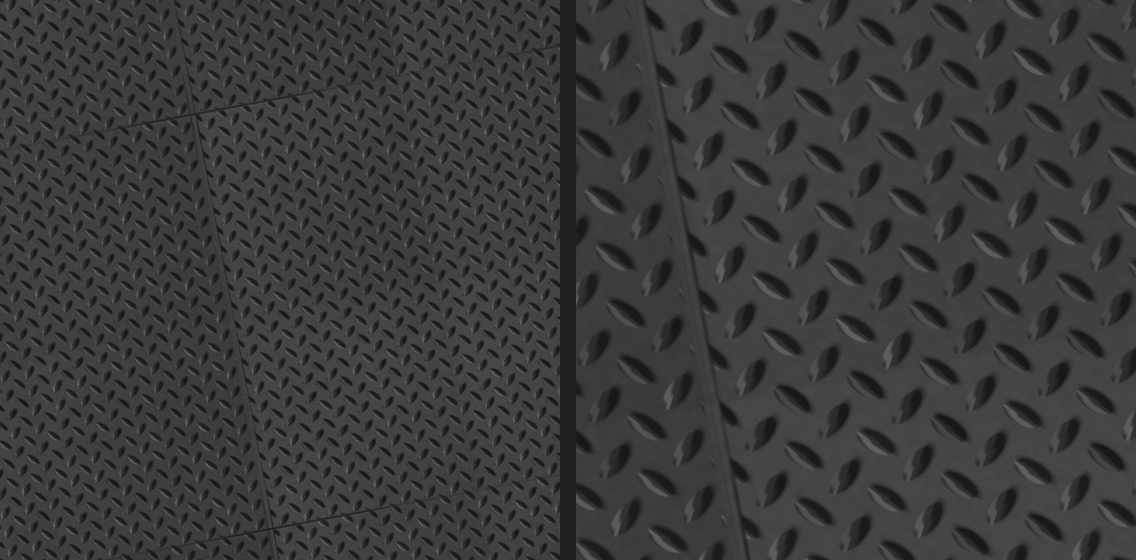
Left: the whole. Right: its middle third, enlarged.
This texture is drawn by a Shadertoy shader. Its source:

```glsl
// Dark rubber floor of square tiles, tilted a little, embossed with oval lugs.
// Two interleaved lattices carry lugs of opposite slant, lit from the lower left;
// seams, soft shade panels of half a tile and noise give the wear.
#define TILT 0.185
#define TILE 0.753
#define SEAM_CROSSING vec2(0.345, 0.7956)
#define LUGS_PER_TILE vec2(17.0, 22.0)
#define LUG_SIZE vec2(0.0123, 0.0057)
#define LUG_SLANT 0.73
#define LIGHT_DIR vec2(-0.96, -0.28)
#define PLATE_COLOR vec3(0.252, 0.250, 0.249)
#define LUG_COLOR vec3(0.185, 0.178, 0.177)
#define SHADOW_COLOR vec3(0.105, 0.098, 0.099)
#define SHINE_COLOR vec3(0.350, 0.348, 0.340)

float hash(vec2 p) {
    return fract(sin(dot(p, vec2(127.1, 311.7))) * 43758.5453);
}

float noise(vec2 p) {
    vec2 i = floor(p), f = fract(p);
    f = f * f * (3.0 - 2.0 * f);
    return mix(mix(hash(i), hash(i + vec2(1, 0)), f.x),
               mix(hash(i + vec2(0, 1)), hash(i + vec2(1, 1)), f.x), f.y);
}

vec2 rotate(vec2 p, float angle) {
    float c = cos(angle), s = sin(angle);
    return vec2(c * p.x + s * p.y, c * p.y - s * p.x);
}

// Smooth band of the given half width around zero
float band(float d, float halfWidth, float soft) {
    return 1.0 - smoothstep(halfWidth - soft, halfWidth + soft, abs(d));
}

// Plate tone: panels of half a tile, each fading to the right, plus grain
vec3 plate(vec2 pos) {
    vec2 panel = pos / (0.5 * TILE);
    vec2 inside = fract(panel);
    float tone = 0.030 * (hash(floor(panel) + 4.0) - 0.5);
    tone += 0.026 * (0.5 - inside.x) * smoothstep(0.0, 0.05, inside.x);
    tone += 0.030 * (noise(pos * 4.0 + 7.0) - 0.5);
    tone += 0.014 * (noise(pos * 150.0) - 0.5) + 0.014 * (noise(pos * 380.0) - 0.5);
    return PLATE_COLOR + tone * vec3(1.0, 1.0, 0.94);
}

// Adds one lug, p measured from its centre
vec3 addLug(vec3 color, vec2 p, float slant, float seed, float pixel, float keep) {
    vec2 light = rotate(LIGHT_DIR, slant);
    vec2 e = rotate(p, slant) / LUG_SIZE;
    float r = length(e);
    float lit = r * dot(normalize(e / LUG_SIZE + 1e-4), light);

    // Contact shadow on the far side
    float contact = (1.0 - smoothstep(0.9, 1.45, r)) * smoothstep(0.1, -0.7, -lit - 0.6 + 0.0);
    contact = (1.0 - smoothstep(0.9, 1.45, r)) * (1.0 - smoothstep(-0.7, 0.1, lit));
    color *= 1.0 - 0.4 * contact * keep;

    // Rounded body: dark flank, shiny near flank, dim outer rim
    float shine = smoothstep(0.15, 0.42, lit) * (1.0 - smoothstep(0.62, 0.95, lit));
    vec3 body = mix(LUG_COLOR, SHADOW_COLOR, 1.0 - smoothstep(-0.42, 0.02, lit));
    body = mix(body, SHINE_COLOR, shine * (0.65 + 0.35 * seed));
    body *= 0.92 + 0.16 * seed;
    float soft = 0.75 * pixel / LUG_SIZE.y + 0.04;
    return mix(color, body, keep * (1.0 - smoothstep(1.0 - soft, 1.0 + soft, r)));
}

void mainImage(out vec4 fragColor, in vec2 fragCoord) {
    float pixel = 1.0 / iResolution.y;
    vec2 pos = rotate(fragCoord * pixel - SEAM_CROSSING, TILT);
    vec2 seam = pos - TILE * round(pos / TILE);
    float soft = 0.0008 + 0.5 * pixel;
    vec3 color = plate(pos);

    // Lugs, trimmed where they meet the seams
    float strip = band(seam.x, 0.0048, soft);
    float nearCross = 1.0 - smoothstep(0.10, 0.24, abs(seam.x - 0.05));
    float groove = band(seam.y, 0.0022, soft);
    float keep = (1.0 - strip) * (1.0 - groove * (0.3 + 0.7 * nearCross));
    vec2 pitch = TILE / LUGS_PER_TILE;
    for (int k = 0; k < 2; k++) {
        float side = float(k);
        vec2 grid = pos / pitch - vec2(0.57, 0.34) + 0.5 * side + 0.5;
        vec2 cell = floor(grid);
        float seed = hash(cell + 31.0 * side);
        float slant = mix(LUG_SLANT, -LUG_SLANT, side) + 0.10 * (seed - 0.5);
        color = addLug(color, (fract(grid) - 0.5) * pitch, slant, seed, pixel, keep);
    }

    // Upright seam: smooth strip, pale left lip, broken dark right edge
    float wear = noise(vec2(pos.x * 3.0, pos.y * 32.0));
    float corner = 1.0 - smoothstep(0.03, 0.10, abs(seam.y));
    color += 0.012 * band(seam.x + 0.0025, 0.0015, soft);
    float edge = band(seam.x - 0.0045, 0.0012, soft) * (0.25 + 0.4 * wear + 0.25 * corner);
    edge = max(edge, 0.6 * corner * band(seam.x + 0.005, 0.001, soft));
    color = mix(color, SHADOW_COLOR, min(edge, 1.0));

    // Level seam: dark groove that fades away from the crossing
    float patchy = noise(vec2(pos.x * 45.0, pos.y * 3.0));
    float cut = band(seam.y, 0.0017, soft) * (0.12 + 0.2 * patchy + 0.5 * nearCross);
    color = mix(color, SHADOW_COLOR, cut);
    color += 0.025 * nearCross * band(seam.y + 0.0038, 0.0012, soft);

    fragColor = vec4(color, 1.0);
}
```
